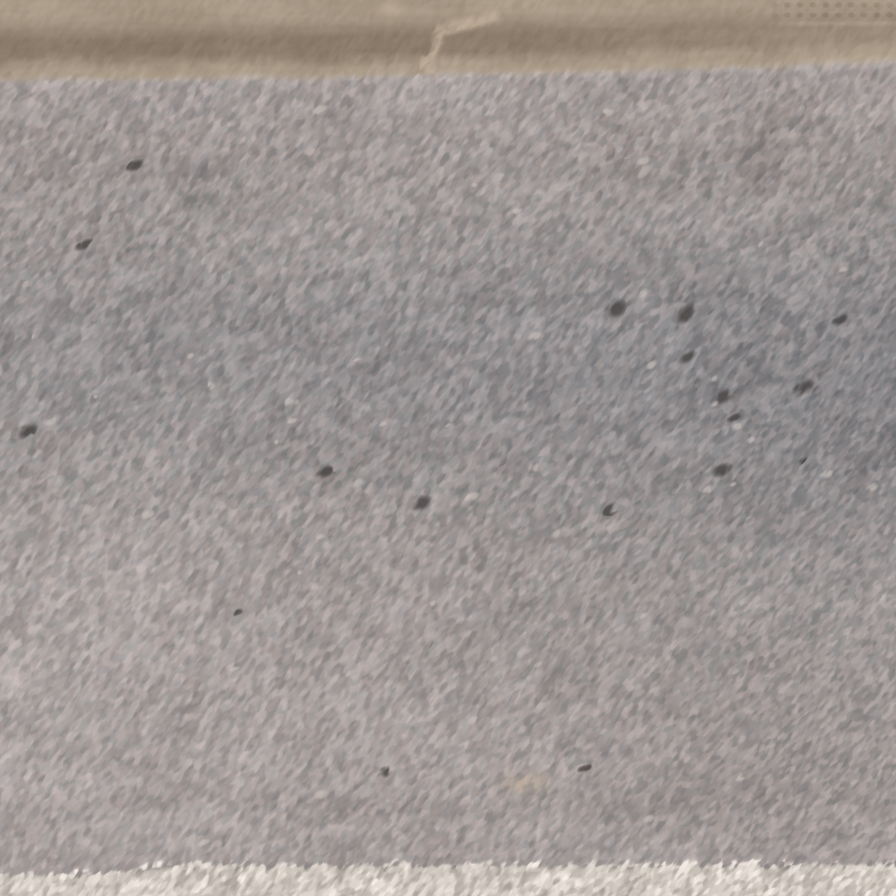
Give the GLSL for this texture, as a WebGL 1 fragment shader.

```glsl
precision highp float;
uniform vec2 u_resolution;

const vec3 ASPHALT = vec3(0.637, 0.606, 0.598);
const vec3 WORN_SHADE = vec3(0.083, 0.067, 0.055);
const vec3 SAND = vec3(0.655, 0.595, 0.525);
const vec3 GUTTER = vec3(0.545, 0.485, 0.420);
const vec3 PAINT = vec3(0.815, 0.780, 0.750);
const vec3 PALE_DUST = vec3(0.76, 0.69, 0.61);
const vec3 PIT = vec3(0.26, 0.245, 0.24);
const float GRAIN_STRENGTH = 0.21;
const float SPOT_GRID = 24.0;

float hash(vec2 p) {
  vec3 q = fract(vec3(p.xyx) * 0.1031);
  q += dot(q, q.yzx + 33.33);
  return fract((q.x + q.y) * q.z);
}

// Cell values blended by distance to jittered centres
float softCells(vec2 p) {
  vec2 cell = floor(p);
  vec2 f = fract(p);
  float total = 0.0;
  float weights = 0.0001;
  for (int j = -1; j <= 1; j++) {
    for (int i = -1; i <= 1; i++) {
      vec2 o = vec2(float(i), float(j));
      vec2 id = cell + o + 300.0;
      vec2 d = o + vec2(hash(id), hash(id + 71.7)) - f;
      float w = exp(-6.0 * dot(d, d));
      total += w * hash(id + 19.3);
      weights += w;
    }
  }
  return total / weights;
}

vec2 along(vec2 p, float angle) {
  float c = cos(angle);
  float s = sin(angle);
  return vec2(c * p.x + s * p.y, c * p.y - s * p.x);
}

float blob(vec2 p, vec2 centre, vec2 size) {
  vec2 d = (p - centre) / size;
  return exp(-dot(d, d));
}

float segment(vec2 p, vec2 a, vec2 b) {
  vec2 ab = b - a;
  return length(p - a - ab * clamp(dot(p - a, ab) / dot(ab, ab), 0.0, 1.0));
}

// Sparse slanted specks, one candidate per cell
float specks(vec2 p, float grid, float chance, float radius, float seed) {
  vec2 id = floor(p * grid) + seed;
  vec2 centre = 0.25 + 0.5 * vec2(hash(id + 3.1), hash(id + 8.7));
  vec2 d = along((fract(p * grid) - centre) / grid, 0.55);
  float r = radius * (0.55 + 0.65 * hash(id + 5.9));
  float dist = length(d * vec2(0.75, 1.25));
  return step(hash(id), chance) * (1.0 - smoothstep(r * 0.35, r * 1.25, dist));
}

void main() {
  vec2 uv = gl_FragCoord.xy / u_resolution;
  float aa = 1.0 / u_resolution.y;

  // Slanted grain, finer and flatter toward the lower right
  vec2 q = along(uv, 1.02);
  vec2 fineQ = along(uv, 0.82);
  float coarse = softCells(q * vec2(85.0, 190.0)) - 0.5;
  float fine = softCells(fineQ * vec2(130.0, 270.0) + 40.0) - 0.5;
  float fineShare = 0.4 + 0.25 * smoothstep(0.4, 1.0, uv.x) * (1.0 - uv.y);
  float grain = mix(coarse, fine, fineShare);
  float mottle = softCells(uv * vec2(18.0, 23.0)) - 0.5;
  float clouds = softCells(uv * vec2(5.0, 8.0) + 9.0) - 0.5;
  vec2 warped = uv + 0.008 * vec2(coarse, mottle);

  // Road with a worn dark lane across the middle
  float lane = exp(-pow((uv.y - 0.60) / 0.17, 2.0)) * (0.72 + 0.38 * uv.x);
  float rightShade = blob(uv, vec2(1.0, 0.42), vec2(0.38, 0.24));
  float leftLight = blob(uv, vec2(0.05, 0.22), vec2(0.40, 0.23));
  vec3 color = ASPHALT - WORN_SHADE * (lane + 0.45 * rightShade);
  color += 0.024 * leftLight + 0.035 * mottle + 0.03 * clouds;
  color -= 0.045 * blob(warped, vec2(0.85, 0.82), vec2(0.024, 0.035));
  color -= 0.025 * blob(warped, vec2(0.81, 0.87), vec2(0.018, 0.018));
  color -= 0.025 * exp(-pow((uv.y - 0.10 - 0.006 * sin(uv.x * 9.0)) / 0.012, 2.0));
  color += GRAIN_STRENGTH * grain;
  color += vec3(0.012, -0.004, -0.008) * fine * 2.0;

  // Pits and pale chips gather in the worn lane
  float gather = exp(-pow((uv.y - 0.53) / 0.13, 2.0));
  float pits = specks(warped, SPOT_GRID, 0.012 + 0.11 * gather, 0.0085, 20.0);
  float chips = specks(warped, SPOT_GRID * 1.7, 0.01 + 0.06 * gather, 0.005, 87.0);
  color = mix(color, PIT, pits * 0.75);
  color = mix(color, PAINT, chips * 0.55);
  float dust = blob(warped, vec2(0.587, 0.125), vec2(0.026, 0.014));
  color = mix(color, PALE_DUST, dust * (0.5 + grain));

  // Sandy shoulder and shaded gutter
  float edge = 0.911 + 0.019 * uv.x * uv.x + 0.004 * mottle + 0.003 * coarse;
  float t = uv.y - edge;
  float trough = smoothstep(0.010, 0.030, t) * (1.0 - smoothstep(0.042, 0.070, t));
  vec3 shoulder = mix(SAND, GUTTER, trough * (1.0 - 0.40 * smoothstep(0.55, 0.95, uv.x)));
  shoulder += 0.06 * grain + 0.035 * mottle;
  shoulder += 0.02 * (softCells(uv * vec2(12.0, 180.0)) - 0.5);
  float crack = min(segment(warped, vec2(0.477, 0.925), vec2(0.493, 0.967)),
                    segment(warped, vec2(0.493, 0.967), vec2(0.552, 0.982)));
  float crust = (1.0 - smoothstep(0.002, 0.010, crack)) * (0.65 + grain);
  crust += 0.65 * blob(warped, vec2(0.434, 0.990), vec2(0.014, 0.008));
  shoulder = mix(shoulder, PALE_DUST, clamp(crust, 0.0, 0.85));
  float ridge = exp(-pow((uv.y - 0.974) / 0.003, 2.0)) * smoothstep(0.84, 0.90, uv.x);
  float dots = length((fract(uv * vec2(70.0, 90.0)) - 0.5));
  float dotArea = smoothstep(0.85, 0.88, uv.x) * smoothstep(0.977, 0.981, uv.y);
  shoulder += 0.05 * ridge - 0.055 * dotArea * (1.0 - smoothstep(0.15, 0.38, dots));
  color = mix(color, shoulder, smoothstep(-0.005 - aa, 0.005 + aa, t));
  color += 0.035 * exp(-pow(t / 0.007, 2.0));

  // Rough pale painted strip
  float paintTop = mix(0.024, 0.035, smoothstep(0.10, 0.19, uv.x)) + 0.014 * grain;
  float painted = 1.0 - smoothstep(paintTop - 0.002 - aa, paintTop + 0.002 + aa, uv.y);
  color = mix(color, PAINT + 0.34 * grain + 0.03 * mottle, painted);

  gl_FragColor = vec4(clamp(color, 0.0, 1.0), 1.0);
}
```
